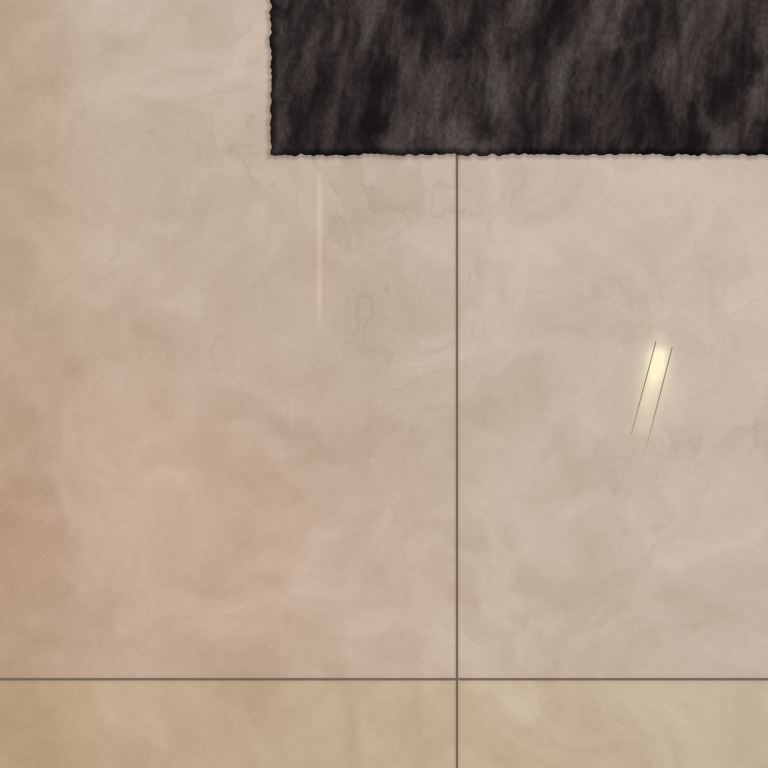
A WebGL 1 fragment shader for this texture:

```glsl
precision highp float;
// Beige stone floor tiles with thin joints, a dark pile rug and a lamp reflection.
uniform vec2 u_resolution;

#define RUG_CORNER vec2(0.3525, 0.7985)
#define JOINT vec2(0.595, 0.1155)
#define JOINT_HALF 0.0015
#define STONE_WARM vec3(0.745, 0.655, 0.570)
#define STONE_PALE vec3(0.785, 0.715, 0.655)
#define STONE_VEIN vec3(0.60, 0.52, 0.43)
#define JOINT_COLOR vec3(0.41, 0.35, 0.31)
#define RUG_DARK vec3(0.105, 0.092, 0.090)
#define RUG_LIGHT vec3(0.315, 0.280, 0.275)
#define LAMP_TOP vec2(0.857, 0.538)
#define LAMP_COLOR vec3(1.0, 0.96, 0.82)

float hash(vec2 p) {
  return fract(sin(dot(p, vec2(127.1, 311.7))) * 43758.5453);
}

float noise(vec2 p) {
  vec2 i = floor(p), f = fract(p);
  f = f * f * (3.0 - 2.0 * f);
  return mix(mix(hash(i), hash(i + vec2(1.0, 0.0)), f.x),
             mix(hash(i + vec2(0.0, 1.0)), hash(i + 1.0), f.x), f.y);
}

float fbm(vec2 p) {
  float sum = 0.0, amp = 0.5;
  for (int i = 0; i < 5; i++) {
    sum += amp * noise(p);
    p = mat2(1.6, 1.2, -1.2, 1.6) * p + 7.3;
    amp *= 0.5;
  }
  return sum / 0.97;
}

// Antialiased coverage of a band of the given half width
float band(float d, float halfWidth, float aa) {
  return 1.0 - smoothstep(halfWidth - aa, halfWidth + aa, abs(d));
}

float segmentDistance(vec2 p, vec2 a, vec2 b) {
  vec2 pa = p - a, ba = b - a;
  return length(pa - ba * clamp(dot(pa, ba) / dot(ba, ba), 0.0, 1.0));
}

float spot(vec2 p, vec2 center, vec2 radius) {
  vec2 q = (p - center) / radius;
  return exp(-dot(q, q));
}

vec3 stone(vec2 p) {
  // Broad light: pale to the upper right, rosy lower left, yellow strip below
  float pale = smoothstep(0.05, 0.85, 0.62 * p.x + 0.50 * p.y);
  vec3 col = mix(STONE_WARM, STONE_PALE, pale);
  col += vec3(0.015, -0.008, -0.008) * spot(p, vec2(0.10, 0.30), vec2(0.35, 0.20));
  col -= vec3(0.03, 0.035, 0.045) * (1.0 - smoothstep(0.0, 0.16, p.x));
  col += vec3(0.004, 0.006, -0.022) * (1.0 - step(JOINT.y, p.y));
  // Soft clouds, mottling and grain
  vec2 warp = vec2(fbm(p * 7.0), fbm(p * 7.0 + 31.0)) - 0.5;
  float cloud = fbm(p * 9.0 + warp * 2.0) - 0.5;
  float mottle = fbm(p * 30.0 + warp * 5.0) - 0.5;
  col += cloud * vec3(0.075, 0.085, 0.095) + mottle * vec3(0.06, 0.065, 0.07);
  col += (noise(p * 260.0) - 0.5) * 0.014;
  // Broken veins, strongest in the upper left and beside the joint
  float ridge = abs(fbm(p * 15.0 + warp * 4.0 + 12.0) - 0.5);
  float patches = smoothstep(0.45, 0.68, fbm(p * 6.0 + 3.0));
  float area = 0.25 + 0.65 * spot(p, vec2(0.20, 0.72), vec2(0.17, 0.25))
             + 0.55 * spot(p, vec2(0.52, 0.68), vec2(0.07, 0.15));
  float vein = (1.0 - smoothstep(0.0, 0.045, ridge)) * (0.3 + 0.7 * patches);
  return mix(col, STONE_VEIN, 0.30 * vein * area + 0.12 * patches * area);
}

vec3 rug(vec2 p, float edge) {
  vec2 lean = vec2(p.x - 0.18 * p.y, p.y);
  float tuft = fbm(lean * vec2(24.0, 9.0) + 2.0 * fbm(p * 12.0));
  float streak = fbm(lean * vec2(75.0, 24.0) + 5.0);
  float fiber = noise(p * vec2(330.0, 210.0));
  float tone = smoothstep(0.25, 0.77, 0.62 * tuft + 0.38 * streak);
  vec3 col = mix(RUG_DARK, RUG_LIGHT, tone);
  col *= 0.88 + 0.24 * fiber;
  return col * mix(0.48, 1.0, smoothstep(0.0, 0.012, edge));
}

void main() {
  vec2 p = gl_FragCoord.xy / u_resolution;
  float aa = 0.75 / min(u_resolution.x, u_resolution.y);
  vec3 col = stone(p);

  // Tile joints with a faint worn rim
  float jointX = band(p.x - JOINT.x, JOINT_HALF, aa);
  float jointY = band(p.y - JOINT.y, JOINT_HALF, aa);
  float rim = max(band(p.x - JOINT.x, 0.004, 0.003), band(p.y - JOINT.y, 0.004, 0.003));
  col *= 1.0 - 0.05 * rim;
  col = mix(col, JOINT_COLOR, 0.85 * max(jointX, jointY));

  // Faint vertical reflection under the rug
  float run = smoothstep(0.565, 0.61, p.y) * (1.0 - smoothstep(0.74, 0.80, p.y));
  col += vec3(0.065, 0.055, 0.025) * run * band(p.x - 0.416, 0.003, 0.003);

  // Slanted lamp reflection: bright head, fading tail, two dark edges
  vec2 q = p - LAMP_TOP;
  float across = q.x - 0.25 * q.y;
  float tail = smoothstep(-0.17, -0.01, q.y) * (1.0 - smoothstep(0.0, 0.022, q.y));
  float beam = exp(-pow(across / 0.013, 2.0)) * tail * tail;
  float halo = spot(p, LAMP_TOP - vec2(0.004, 0.035), vec2(0.030, 0.060));
  float head = spot(p, LAMP_TOP - vec2(0.0, 0.012), vec2(0.013, 0.024));
  col = mix(col, LAMP_COLOR, clamp(0.55 * beam + 0.22 * halo + 0.65 * head, 0.0, 1.0));
  float wire = min(segmentDistance(p, vec2(0.854, 0.555), vec2(0.822, 0.435)),
                   segmentDistance(p, vec2(0.875, 0.547), vec2(0.834, 0.388)));
  float fade = smoothstep(0.38, 0.50, p.y);
  col = mix(col, STONE_VEIN * 0.8, 0.7 * fade * band(wire, 0.0008, aa));

  // Rug with a ragged hem and a contact shadow
  vec2 inside = p - RUG_CORNER;
  inside += 0.004 * (vec2(noise(p.yy * 120.0), noise(p.xx * 120.0 + 9.0)) - 0.5);
  float edge = min(inside.x, inside.y);
  col *= 1.0 - 0.22 * smoothstep(-0.009, 0.0, edge);
  col = mix(col, rug(p, edge), smoothstep(-aa, aa, edge));

  gl_FragColor = vec4(clamp(col, 0.0, 1.0), 1.0);
}
```
